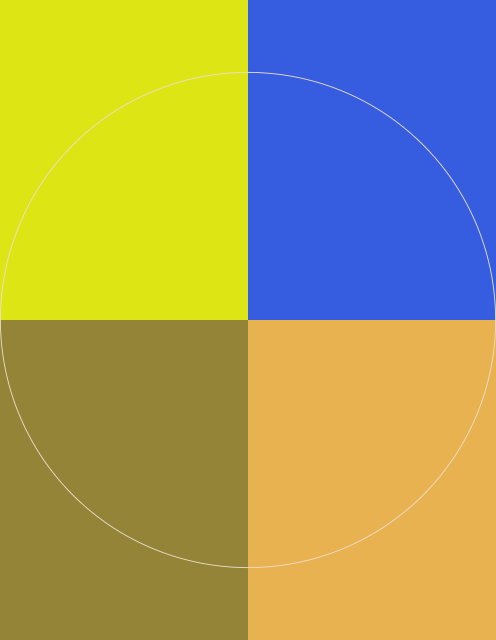
Write a Shadertoy shader that draws this background.

```glsl
// Four flat colour quadrants meeting at the canvas centre, with a thin pale
// ring that spans the full width. Edges and ring are blended by their
// box-filtered pixel coverage, in units of the canvas width.

const vec3 YELLOW = vec3(0.870, 0.898, 0.080); // upper left
const vec3 BLUE   = vec3(0.212, 0.361, 0.880); // upper right
const vec3 OLIVE  = vec3(0.576, 0.518, 0.220); // lower left
const vec3 AMBER  = vec3(0.910, 0.698, 0.316); // lower right
const vec3 RING_COLOR = vec3(0.920, 0.870, 0.800);

const vec2  CENTER      = vec2(0.5);  // fraction of the canvas
const float RING_RADIUS = 0.4992;     // in canvas widths
const float RING_WIDTH  = 0.0018;     // in canvas widths

// Share of a pixel lying on the positive side of an edge
float edgeCoverage(float dist, float pixel) {
    return clamp(dist / pixel + 0.5, 0.0, 1.0);
}

// Share of a pixel covered by a line centred on dist = 0
float lineCoverage(float dist, float width, float pixel) {
    return edgeCoverage(dist + 0.5 * width, pixel)
         - edgeCoverage(dist - 0.5 * width, pixel);
}

void mainImage(out vec4 fragColor, in vec2 fragCoord) {
    float pixel = 1.0 / iResolution.x;
    vec2 p = (fragCoord - CENTER * iResolution.xy) * pixel;

    // Quadrants
    float right = edgeCoverage(p.x, pixel);
    float upper = edgeCoverage(p.y, pixel);
    vec3 color = mix(mix(OLIVE, AMBER, right),
                     mix(YELLOW, BLUE, right), upper);

    // Ring
    float ring = lineCoverage(length(p) - RING_RADIUS, RING_WIDTH, pixel);
    color = mix(color, RING_COLOR, ring);

    fragColor = vec4(color, 1.0);
}
```
